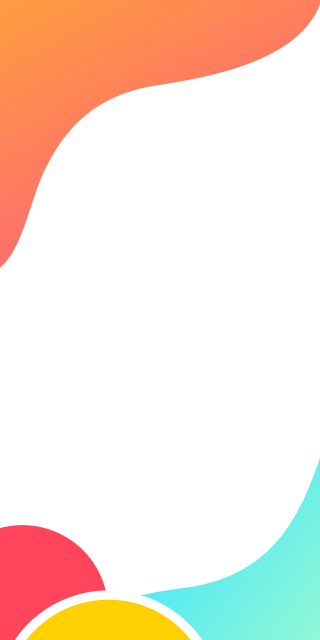
Reproduce this background procedurally as a Shadertoy shader.

```glsl
// White page with an orange wave at the top left, a cyan wave at the lower right,
// and red and yellow discs at the bottom. Waves are chains of cubic Bezier curves
// solved for x by bisection; discs are distance functions. Width 1, height 2.

const vec3 WHITE = vec3(1.0);
const vec3 ORANGE = vec3(1.0, 0.615, 0.25);
const vec3 CORAL = vec3(1.0, 0.43, 0.43);
const vec3 CYAN = vec3(0.34, 0.92, 0.95);
const vec3 MINT = vec3(0.57, 0.97, 0.84);
const vec3 RED = vec3(1.0, 0.27, 0.36);
const vec3 YELLOW = vec3(1.0, 0.82, 0.01);

const vec2 RED_CENTER = vec2(0.070, 0.091);
const float RED_RADIUS = 0.268;
const vec2 YELLOW_CENTER = vec2(0.339, -0.199);
const float YELLOW_RADIUS = 0.325;
const float RING_RADIUS = 0.354;

// Joints of the upper and lower waves
const vec2 UPPER_A = vec2(0.0, 1.164);
const vec2 UPPER_B = vec2(0.141, 1.471);
const vec2 UPPER_C = vec2(0.482, 1.732);
const vec2 UPPER_D = vec2(1.0, 1.987);
const vec2 LOWER_A = vec2(0.448, 0.141);
const vec2 LOWER_B = vec2(0.638, 0.174);
const vec2 LOWER_C = vec2(1.0, 0.570);

const int SOLVE_STEPS = 18;

vec2 bezier(vec2 a, vec2 b, vec2 c, vec2 d, float t) {
    float s = 1.0 - t;
    return s * s * s * a + 3.0 * s * s * t * b + 3.0 * s * t * t * c + t * t * t * d;
}

// Approximate signed distance to a curve that advances in x; positive above it
float heightAboveCurve(vec2 p, vec2 a, vec2 b, vec2 c, vec2 d) {
    float low = 0.0, high = 1.0;
    for (int i = 0; i < SOLVE_STEPS; i++) {
        float middle = 0.5 * (low + high);
        if (bezier(a, b, c, d, middle).x < p.x) low = middle;
        else high = middle;
    }
    float t = 0.5 * (low + high), s = 1.0 - t;
    vec2 tangent = s * s * (b - a) + 2.0 * s * t * (c - b) + t * t * (d - c);
    return (p.y - bezier(a, b, c, d, t).y) * tangent.x / length(tangent);
}

float upperWave(vec2 p) {
    if (p.x < UPPER_B.x)
        return heightAboveCurve(p, UPPER_A, vec2(0.070, 1.219), vec2(0.094, 1.375), UPPER_B);
    if (p.x < UPPER_C.x)
        return heightAboveCurve(p, UPPER_B, vec2(0.208, 1.609), vec2(0.307, 1.703), UPPER_C);
    return heightAboveCurve(p, UPPER_C, vec2(0.651, 1.758), vec2(0.932, 1.807), UPPER_D);
}

float lowerWave(vec2 p) {
    if (p.x < LOWER_B.x)
        return heightAboveCurve(p, LOWER_A, vec2(0.534, 0.161), vec2(0.586, 0.161), LOWER_B);
    return heightAboveCurve(p, LOWER_B, vec2(0.839, 0.224), vec2(0.930, 0.359), LOWER_C);
}

float disc(vec2 p, vec2 center, float radius) {
    return length(p - center) - radius;
}

// Coverage of a shape whose inside has negative distance
float cover(float dist, float pixel) {
    return clamp(0.5 - dist / pixel, 0.0, 1.0);
}

void mainImage(out vec4 fragColor, in vec2 fragCoord) {
    vec2 p = fragCoord / iResolution.xy * vec2(1.0, 2.0);
    float pixel = 1.0 / iResolution.x;
    vec3 color = WHITE;

    // Waves with slanted gradients
    float warmth = clamp(0.62 * p.x + 1.15 * (2.0 - p.y), 0.0, 1.0);
    color = mix(color, mix(ORANGE, CORAL, warmth), cover(-upperWave(p), pixel));
    float freshness = clamp(1.0 - 1.55 * (1.0 - p.x) - 1.2 * p.y, 0.0, 1.0);
    color = mix(color, mix(CYAN, MINT, freshness), cover(lowerWave(p), pixel));

    // Red disc, then the yellow disc with its white rim
    color = mix(color, RED, cover(disc(p, RED_CENTER, RED_RADIUS), pixel));
    color = mix(color, WHITE, cover(disc(p, YELLOW_CENTER, RING_RADIUS), pixel));
    color = mix(color, YELLOW, cover(disc(p, YELLOW_CENTER, YELLOW_RADIUS), pixel));

    fragColor = vec4(color, 1.0);
}
```
